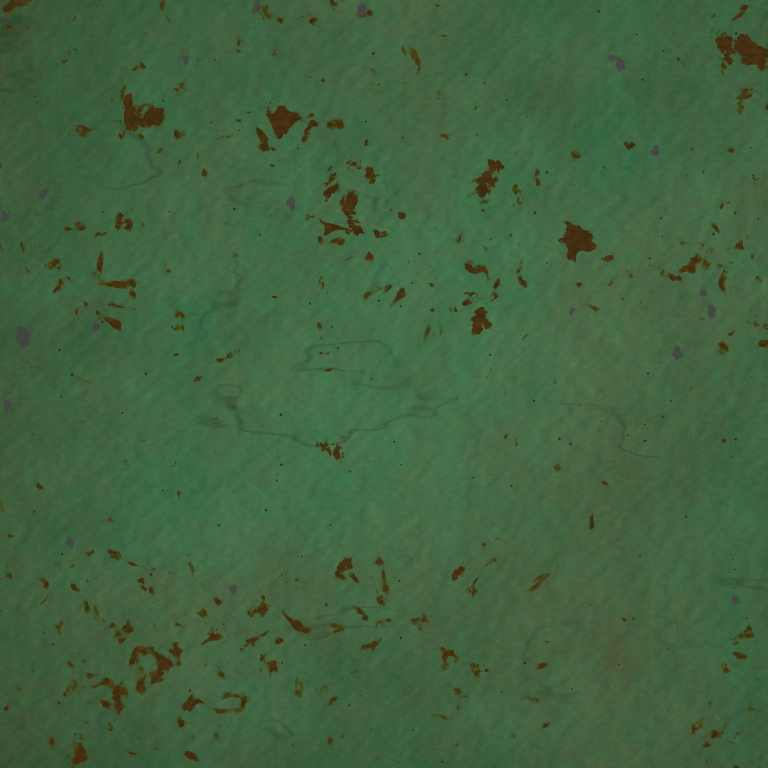
This texture is drawn by a Shadertoy shader. Its source:

```glsl
const vec3 LIGHT_PAINT = vec3(0.275, 0.420, 0.275);
const vec3 DARK_PAINT = vec3(0.215, 0.330, 0.205);
const vec3 TEAL_SHIFT = vec3(-0.045, 0.022, 0.012);
const vec3 OCHRE = vec3(0.265, 0.270, 0.085);
const vec3 RUST = vec3(0.265, 0.165, 0.055);
const vec3 PLUM = vec3(0.270, 0.245, 0.265);
const vec3 SPECK = vec3(0.110, 0.150, 0.120);

const int PATCH_COUNT = 26;
const int STAIN_COUNT = 24;
const float FLAKE_SCALE = 58.0;
const float FLAKE_LEVEL = 0.765;
const float SPECK_CELLS = 34.0;
const float RELIEF = 0.16;
const float GRAIN = 0.030;
const vec2 MAIN_PATCH = vec2(0.465, 0.725);

float hash(vec2 p) {
    return fract(sin(dot(p, vec2(127.1, 311.7))) * 43758.5453);
}

vec2 hash2(vec2 p) {
    return vec2(hash(p), hash(p + 17.3));
}

float noise(vec2 p) {
    vec2 i = floor(p), f = fract(p);
    f = f * f * (3.0 - 2.0 * f);
    return mix(mix(hash(i), hash(i + vec2(1, 0)), f.x),
               mix(hash(i + vec2(0, 1)), hash(i + vec2(1, 1)), f.x), f.y);
}

float fbm(vec2 p) {
    float sum = 0.0, amp = 0.5, total = 0.0;
    for (int i = 0; i < 5; i++) {
        sum += amp * noise(p);
        total += amp;
        p = mat2(1.6, 1.2, -1.2, 1.6) * p + 7.1;
        amp *= 0.5;
    }
    return sum / total;
}

// Mottled, vignetted paint with faint vertical runs
vec3 paint(vec2 p) {
    float vignette = length((p - vec2(0.53, 0.46)) * vec2(1.0, 1.1));
    float tone = 0.93 - 1.25 * vignette * vignette
               + 0.9 * (fbm(p * 3.5 + 4.0) - 0.5)
               + 0.6 * (fbm(p * 16.0) - 0.5);
    vec3 col = mix(DARK_PAINT, LIGHT_PAINT, clamp(tone, -0.1, 1.15));
    float runs = noise(vec2(p.x * 24.0, p.y * 2.5)) - 0.5;
    float hue = 1.8 * (fbm(p * 5.0 + 31.0) - 0.5) + 0.35 * runs
              + 1.1 * (fbm(p * 45.0 + 9.0) - 0.5);
    return col + TEAL_SHIFT * hue;
}

// Fine diagonal bumps lit from the upper left
float relief(vec2 p) {
    vec2 q = mat2(0.8, -0.6, 0.6, 0.8) * p * vec2(65.0, 95.0);
    return fbm(q) - fbm(q + vec2(0.45, -0.45));
}

// Broken, mostly level wrinkles
float creases(vec2 p) {
    float height = fbm(p * vec2(2.2, 6.0) + 12.0) - 0.5;
    float line = 1.0 - smoothstep(0.0, 0.012, abs(height));
    return line * smoothstep(0.50, 0.68, fbm(p * 5.0 + 53.0));
}

// Clusters in which the paint has flaked most
float wornPatches(vec2 p) {
    vec2 d = (p - MAIN_PATCH) / vec2(0.065, 0.095);
    float worn = 0.85 * exp(-dot(d, d));
    for (int i = 0; i < PATCH_COUNT; i++) {
        vec2 id = vec2(float(i), 3.7);
        vec2 size = mix(vec2(0.012), vec2(0.038), hash2(id + 5.0));
        d = (p - hash2(id)) / size;
        worn = max(worn, mix(0.5, 1.1, hash(id + 9.0)) * exp(-dot(d, d)));
    }
    return worn;
}

// Small soft-edged plum stains
float stains(vec2 p) {
    float cover = 0.0;
    float ragged = fbm(p * 110.0) - 0.5;
    for (int i = 0; i < STAIN_COUNT; i++) {
        vec2 id = vec2(float(i), 41.2);
        float h = hash(id + 2.0);
        float radius = mix(0.003, 0.012, h * h * h);
        float d = length((p - hash2(id)) * vec2(1.2, 0.85)) - radius + 0.016 * ragged;
        cover = max(cover, 1.0 - smoothstep(-0.002, 0.002, d));
    }
    return cover;
}

// Sparse pinpoint pits
float specks(vec2 p) {
    vec2 cell = floor(p * SPECK_CELLS);
    vec2 center = 0.2 + 0.6 * hash2(cell + 71.0);
    float radius = mix(0.025, 0.06, hash(cell + 5.0));
    float d = length(fract(p * SPECK_CELLS) - center);
    return step(0.90, hash(cell + 23.0)) * (1.0 - smoothstep(radius * 0.5, radius * 1.5, d));
}

void mainImage(out vec4 fragColor, in vec2 fragCoord) {
    vec2 p = fragCoord / iResolution.y;

    vec3 col = paint(p);
    col *= 1.0 + RELIEF * relief(p) - 0.13 * creases(p);
    col += GRAIN * (vec3(noise(p * 330.0), noise(p * 330.0 + 40.0), noise(p * 330.0 + 80.0)) - 0.5);

    col = mix(col, PLUM, 0.75 * stains(p));
    col = mix(col, SPECK, 0.8 * specks(p));

    // Chipped flakes: olive rim, ochre body, rust in the worn clusters
    vec2 warp = vec2(noise(p * 22.0), noise(p * 22.0 + 60.0)) - 0.5;
    float worn = wornPatches(p + 0.025 * warp);
    float flake = fbm((p + 0.03 * warp) * FLAKE_SCALE)
                + 0.5 * (fbm(p * 6.0 + 20.0) - 0.5) + 0.23 * worn;
    float rim = smoothstep(FLAKE_LEVEL - 0.06, FLAKE_LEVEL, flake);
    float body = smoothstep(FLAKE_LEVEL - 0.015, FLAKE_LEVEL + 0.025, flake);
    float depth = smoothstep(FLAKE_LEVEL, FLAKE_LEVEL + 0.09, flake + 0.06 * worn);
    vec3 chip = mix(OCHRE, RUST, depth) * (0.85 + 0.3 * noise(p * 180.0));
    col = mix(col, OCHRE, 0.3 * rim);
    col = mix(col, chip, 0.92 * body);

    fragColor = vec4(clamp(col, 0.0, 1.0), 1.0);
}
```
